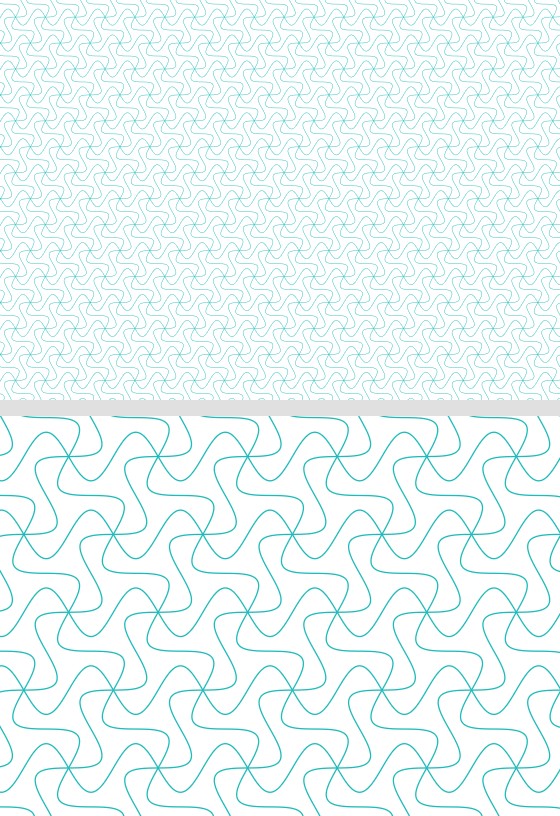
Top, the full canvas; bottom, a detail of the centre.
Give the GLSL for this pattern, as a WebGL 1 fragment shader.

```glsl
precision highp float;
// Draws a triangular lattice of pinwheel nodes joined by thin teal sine waves.

uniform vec2 u_resolution;

const float TAU = 6.2831853;
const float ROW_HEIGHT = 0.8660254;   // row distance for unit node spacing
const float SPACING = 0.0533;         // node spacing in canvas widths
const float AMPLITUDE = 0.27;         // wave height in node spacings
const float LINE_WIDTH = 0.0145;      // in node spacings
const float ROW_SQUEEZE = 0.996;      // rows sit slightly wider than regular
const vec2 FIRST_NODE = vec2(0.0277, -0.0305); // from the top left corner

const vec3 PAPER = vec3(1.0);
const vec3 TEAL = vec3(0.12, 0.73, 0.73);

vec2 rotate(vec2 p, float angle) {
  float c = cos(angle);
  float s = sin(angle);
  return vec2(c * p.x - s * p.y, s * p.x + c * p.y);
}

// Signed distance to the nearest horizontal wave through the lattice nodes.
float waveDistance(vec2 p, float amplitude) {
  float row = floor(p.y / ROW_HEIGHT + 0.5);
  float phase = TAU * fract(p.x - 0.5 * row);
  float height = p.y - row * ROW_HEIGHT + amplitude * sin(phase);
  float slope = amplitude * TAU * cos(phase);
  return height / sqrt(1.0 + slope * slope);
}

// Share of a pixel-wide box that a line covers, also for hairlines.
float lineCoverage(float dist, float width, float pixel) {
  float high = min(dist + 0.5 * width, 0.5 * pixel);
  float low = max(dist - 0.5 * width, -0.5 * pixel);
  return max(high - low, 0.0) / pixel;
}

void main() {
  vec2 fromTopLeft = (gl_FragCoord.xy - vec2(0.0, u_resolution.y)) / u_resolution.x;
  vec2 p = (fromTopLeft - FIRST_NODE) / SPACING;
  p.y *= ROW_SQUEEZE;
  float pixel = 1.0 / (u_resolution.x * SPACING);

  // Three families of waves, turned by a sixth of a circle each
  float uncovered = 1.0;
  for (int i = 0; i < 3; i++) {
    float dist = waveDistance(rotate(p, float(i) * TAU / 6.0), AMPLITUDE);
    uncovered *= 1.0 - lineCoverage(dist, LINE_WIDTH, pixel);
  }

  gl_FragColor = vec4(mix(TEAL, PAPER, uncovered), 1.0);
}
```
